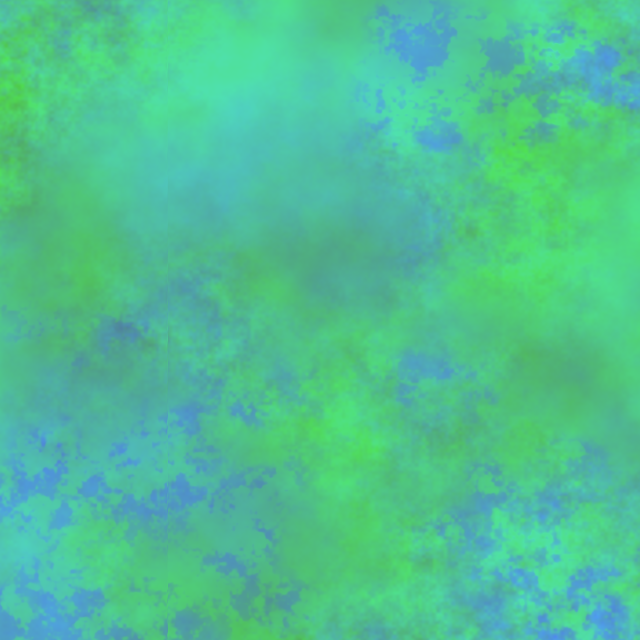
Write a WebGL 1 fragment shader that draws this texture.

```glsl
precision highp float;
// Mottled sea-green, cyan and blue clouds with patchy, blocky grain.
uniform vec2 u_resolution;

float hash(vec2 p) {
  return fract(sin(dot(p, vec2(127.1, 311.7))) * 43758.5453);
}

// Smooth value noise in -1..1
float noise(vec2 p) {
  vec2 cell = floor(p);
  vec2 f = fract(p);
  f = f * f * (3.0 - 2.0 * f);
  float low = mix(hash(cell), hash(cell + vec2(1.0, 0.0)), f.x);
  float high = mix(hash(cell + vec2(0.0, 1.0)), hash(cell + vec2(1.0, 1.0)), f.x);
  return 2.0 * mix(low, high, f.y) - 1.0;
}

// Octaves stay axis-aligned so the grain keeps its woven, blocky look
float fbm(vec2 p, float gain) {
  float sum = 0.0;
  float amplitude = 1.0;
  for (int i = 0; i < 4; i++) {
    sum += amplitude * noise(p);
    p = p * 2.03 + vec2(17.3, 9.1);
    amplitude *= gain;
  }
  return sum;
}

void main() {
  vec2 uv = gl_FragCoord.xy / u_resolution;

  // Faint vertical seam: the field slips a little on its left side
  float seam = 1.0 - smoothstep(0.261, 0.263, uv.x);
  vec2 p = uv + vec2(0.018, 0.012) * seam;

  // Grain, strong in some regions and nearly absent in others
  float grainGreen = fbm(p * 21.0 + 3.7, 0.8);
  float grainBlue = fbm(p * 23.0 + 61.2, 0.8);
  float roughness = 0.2 + 0.8 * smoothstep(-0.6, 0.6, fbm(p * 3.6 + 40.5, 0.5));

  // Broad clouds, their borders frayed by the grain
  vec2 frayed = p + 0.012 * vec2(grainGreen, grainBlue) * roughness;
  float cloudGreen = fbm(frayed * 4.2 + 11.4, 0.55);
  float cloudBlue = fbm(frayed * 3.7 + 27.9, 0.55);

  float green = 0.765 + 0.105 * cloudGreen + 0.068 * grainGreen * roughness;
  float blue = 0.575 + 0.145 * cloudBlue + 0.07 * grainBlue * roughness
             - 0.4 * (green - 0.765);

  // Sparse clotted patches of deeper blue
  float patchMask = smoothstep(0.3, 0.85, fbm(frayed * 3.9 + 83.6, 0.55));
  float clot = patchMask * smoothstep(-0.7, 0.9, grainBlue - grainGreen);
  green -= 0.13 * clot;
  blue += 0.11 * clot + 0.06 * patchMask;

  gl_FragColor = vec4(0.31, clamp(green, 0.46, 0.88), clamp(blue, 0.3, 0.95), 1.0);
}
```
